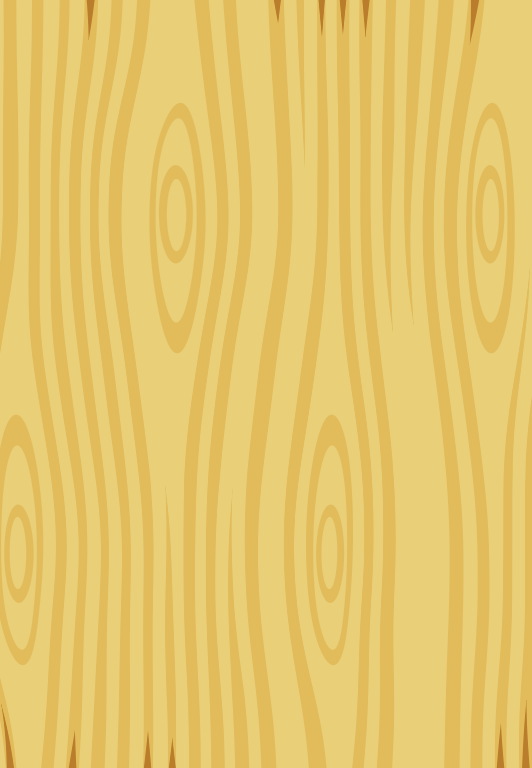
This texture is drawn by a WebGL 1 fragment shader. Its source:

```glsl
precision highp float;
// Cartoon wood: wavy vertical grain bending around staggered oval knots.
uniform vec2 u_resolution;

#define LIGHT_WOOD vec3(0.91, 0.81, 0.47)
#define DARK_WOOD vec3(0.885, 0.735, 0.355)
#define CRACK_BROWN vec3(0.73, 0.49, 0.17)
#define KNOT_PERIOD 0.406
#define KNOT_START vec2(0.234, 0.703)
#define KNOT_DROP 0.406
#define GRAIN_PITCH (KNOT_PERIOD / 12.0)
#define GRAIN_WIDTH 0.235
#define BEND 0.061
#define WAVE 0.022
#define BROKEN_SHARE 0.45
#define CRACK_SHARE 0.38

float hash(vec2 p) {
  vec3 q = fract(vec3(p.xyx) * vec3(0.1031, 0.1030, 0.0973));
  q += dot(q, q.yzx + 33.33);
  return fract((q.x + q.y) * q.z);
}

float noise(vec2 p) {
  vec2 i = floor(p), f = fract(p);
  f = f * f * f * (f * (f * 6.0 - 15.0) + 10.0);
  return mix(mix(hash(i), hash(i + vec2(1, 0)), f.x),
             mix(hash(i + vec2(0, 1)), hash(i + vec2(1, 1)), f.x), f.y);
}

// Coverage of the side where the distance is positive
float cover(float d) {
  return clamp(d * u_resolution.y + 0.5, 0.0, 1.0);
}

// Approximate distance to an ellipse, positive inside
float ellipse(vec2 q, vec2 radius) {
  float k = length(q / radius);
  return k * (1.0 - k) / max(length(q / (radius * radius)), 0.001) + 0.001 * step(k, 0.01);
}

// Two nested rings, each thicker at one end
float knotRings(vec2 q) {
  float outer = cover(ellipse(q, vec2(0.031, 0.163)));
  float outerHole = cover(ellipse(q - vec2(-0.001, 0.010), vec2(0.0225, 0.133)));
  float inner = cover(ellipse(q - vec2(-0.001, 0.018), vec2(0.0185, 0.064)));
  float innerHole = cover(ellipse(q - vec2(0.0, 0.017), vec2(0.0105, 0.047)));
  return outer * (1.0 - outerHole) + inner * (1.0 - innerHole);
}

// One where a grain line is whole, falling to zero past its pointed end
float presence(float id, float y) {
  float end = mix(0.2, 0.8, hash(vec2(id, 7.0)));
  float way = hash(vec2(id, 19.0)) < 0.5 ? -1.0 : 1.0;
  float taper = pow(clamp((y - end) * way / 0.28, 0.0, 1.0), 0.75);
  return hash(vec2(id, 3.0)) < BROKEN_SHARE ? taper : 1.0;
}

// Narrow split that grows inward from the top or bottom edge
float crack(float f, float id, float depth, float seed) {
  float reach = mix(0.03, 0.09, hash(vec2(id, seed)));
  float chosen = step(hash(vec2(id, seed + 5.0)), CRACK_SHARE);
  float halfWidth = 0.15 * (1.0 - depth / reach);
  float lean = 0.06 * (hash(vec2(id, seed + 9.0)) - 0.5);
  return chosen * step(depth, reach) * cover((halfWidth - abs(f - lean)) * GRAIN_PITCH);
}

void main() {
  vec2 p = gl_FragCoord.xy / u_resolution.y;
  float y = p.y;

  // Gentle hand-drawn waviness
  p.x += WAVE * (noise(p * vec2(6.0, 4.0) + 11.0) - 0.5);

  // Push the grain aside at every knot and collect the rings
  float shift = 0.0, rings = 0.0;
  for (float row = 0.0; row < 2.0; row++) {
    for (float column = -2.0; column < 3.0; column++) {
      vec2 centre = KNOT_START + vec2((column + 0.5 * row) * KNOT_PERIOD, -row * KNOT_DROP);
      vec2 q = p - centre;
      float swell = BEND * exp(-q.y * q.y / 0.044);
      shift += sign(q.x) * min(abs(q.x), swell * exp(-abs(q.x) * 10.0));
      rings = max(rings, knotRings(q * (1.0 - 2.0 * row)));
    }
  }

  // Grain lines; neighbours widen into the gap left by a broken line
  float phase = (p.x - shift - KNOT_START.x) / GRAIN_PITCH + 0.5;
  float id = floor(phase + 0.5);
  float f = phase - id;
  float whole = presence(id, y);
  float gap = 1.0 - presence(id + sign(f), y);
  float width = GRAIN_WIDTH + 0.12 * (noise(vec2(id * 5.3, y * 4.0)) - 0.5);
  float halfWidth = mix(-0.03, width + 0.13 * gap, whole);
  float grain = cover((halfWidth - abs(f)) * GRAIN_PITCH);

  float split = max(crack(f, id, 1.0 - y, 23.0), crack(f, id, y, 41.0));
  split *= step(0.7, whole);

  vec3 color = mix(LIGHT_WOOD, DARK_WOOD, max(grain, rings));
  gl_FragColor = vec4(mix(color, CRACK_BROWN, split), 1.0);
}
```
